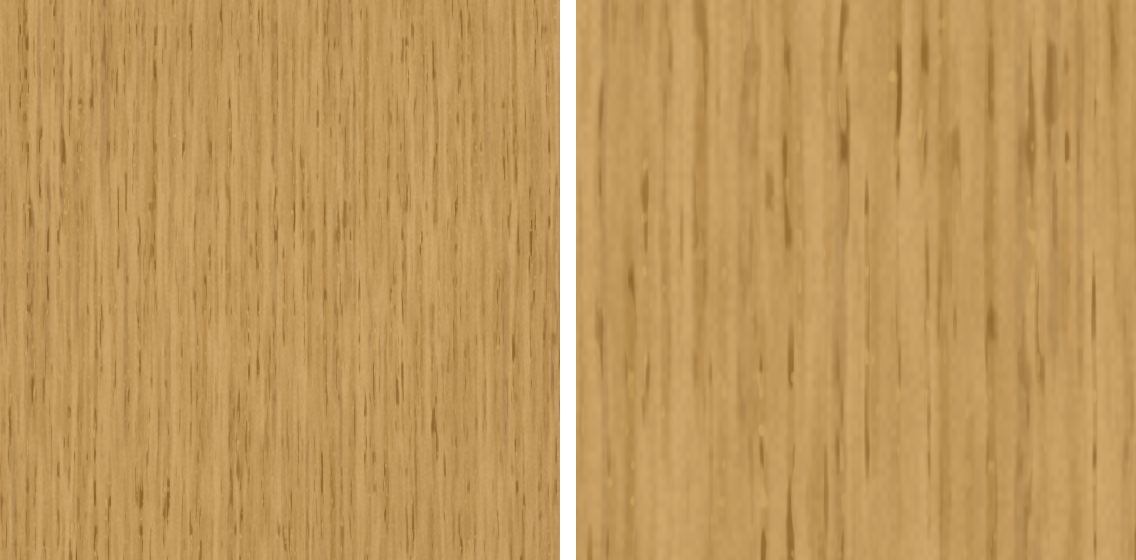
Left, the full canvas; right, a detail of the centre.
Reproduce this texture procedurally as a WebGL 1 fragment shader.

```glsl
precision highp float;
// Straight-grained oak veneer: a pale fibrous ground crossed by tapered
// vertical streaks, with broken dark pores and small bright flecks inside them.
// Streaks live in jittered columns; stretched value noise makes the fibres.

uniform vec2 u_resolution;

const vec3 LIGHT_WOOD = vec3(0.792, 0.640, 0.412);
const vec3 MID_WOOD   = vec3(0.742, 0.582, 0.350);
const vec3 GOLD_GRAIN = vec3(0.665, 0.502, 0.258);
const vec3 GREY_GRAIN = vec3(0.655, 0.512, 0.310);
const vec3 PORE_BROWN = vec3(0.510, 0.350, 0.140);
const vec3 FLECK      = vec3(0.860, 0.700, 0.440);

const float BROAD_COLUMNS = 48.0;
const float BROAD_LENGTH  = 0.46;
const float BROAD_WIDTH   = 0.0052;
const float FINE_COLUMNS  = 84.0;
const float FINE_LENGTH   = 0.21;
const float FINE_WIDTH    = 0.0032;
const float BROAD_AMOUNT  = 0.85;
const float FINE_AMOUNT   = 0.55;
const float PORE_AMOUNT   = 0.75;
const float FLECK_AMOUNT  = 0.50;
const float SPECKLE       = 0.050;
const float REGION_SHADE  = 0.035;

float hash(vec2 p) {
  vec3 q = fract(vec3(p.xyx) * 0.1031);
  q += dot(q, q.yzx + 33.33);
  return fract((q.x + q.y) * q.z);
}

float noise(vec2 p) {
  vec2 cell = floor(p);
  vec2 f = fract(p);
  f = f * f * (3.0 - 2.0 * f);
  float low = mix(hash(cell), hash(cell + vec2(1.0, 0.0)), f.x);
  float high = mix(hash(cell + vec2(0.0, 1.0)), hash(cell + 1.0), f.x);
  return mix(low, high, f.y);
}

// Strongest streak at p: x is its coverage, y a random tint for that streak.
vec2 streaks(vec2 p, float columns, float len, float width, float seed) {
  float pixel = 1.0 / u_resolution.y;
  vec2 best = vec2(0.0);
  for (int i = -1; i <= 1; i++) {
    float column = floor(p.x * columns) + float(i);
    float along = p.y / len + 9.0 * hash(vec2(column, seed)) + 20.0;
    vec2 id = vec2(column + seed * 3.0, floor(along) + seed);
    float t = fract(along);
    float centre = (column + 0.5 + 0.9 * (hash(id) - 0.5)) / columns;
    float taper = smoothstep(0.0, 0.16, t) * smoothstep(1.0, 0.80, t);
    float halfWidth = width * mix(0.5, 1.4, hash(id + 17.3)) * mix(0.5, 1.0, taper);
    float strength = mix(0.2, 1.0, hash(id + 41.7));
    float edge = smoothstep(halfWidth + pixel, halfWidth * 0.25, abs(p.x - centre));
    float cover = edge * taper * strength;
    if (cover > best.x) best = vec2(cover, hash(id + 73.1));
  }
  return best;
}

void main() {
  vec2 p = gl_FragCoord.xy / u_resolution.y + 1.0;

  // Slight wander of the grain lines
  vec2 g = p;
  g.x += 0.008 * (noise(p * vec2(5.0, 3.0)) - 0.5);
  g.x += 0.0022 * (noise(p * vec2(45.0, 19.0)) - 0.5);

  // Pale ground of long and short fibres
  float longFibre = noise(g * vec2(70.0, 3.0) + 11.0);
  float shortFibre = noise(g * vec2(190.0, 16.0) + 29.0);
  float fibre = 0.55 * longFibre + 0.45 * shortFibre;
  vec3 color = mix(MID_WOOD, LIGHT_WOOD, smoothstep(0.12, 0.85, fibre));

  // Soft broad streaks, then finer ones
  vec2 broad = streaks(g, BROAD_COLUMNS, BROAD_LENGTH, BROAD_WIDTH, 5.0);
  vec2 fine = streaks(g, FINE_COLUMNS, FINE_LENGTH, FINE_WIDTH, 23.0);
  float ragged = mix(0.65, 1.0, noise(g * vec2(160.0, 45.0)));
  vec3 broadTint = mix(GOLD_GRAIN, GREY_GRAIN, smoothstep(0.35, 0.65, broad.y));
  color = mix(color, broadTint, BROAD_AMOUNT * broad.x * ragged);
  color = mix(color, GOLD_GRAIN, FINE_AMOUNT * fine.x * ragged);

  // Broken pores and bright flecks inside the streaks
  float poreNoise = noise(g * vec2(290.0, 38.0) + 61.0);
  float pore = smoothstep(0.56, 0.86, poreNoise);
  float poreZone = clamp(0.55 * broad.x + 0.9 * fine.x * step(0.3, fine.y), 0.0, 1.0);
  color = mix(color, PORE_BROWN, PORE_AMOUNT * pore * poreZone);
  float fleck = smoothstep(0.70, 0.92, noise(g * vec2(270.0, 95.0) + 83.0));
  color = mix(color, FLECK, FLECK_AMOUNT * fleck * max(fine.x, 0.5 * broad.x));

  // Fine surface speckle and slow shading across the board
  float speckle = noise(p * vec2(360.0, 210.0) + 7.0) - 0.5;
  float region = noise(p * vec2(4.0, 2.0) + 3.0) - 0.5;
  color *= 1.0 + SPECKLE * speckle + REGION_SHADE * region;

  gl_FragColor = vec4(color, 1.0);
}
```
